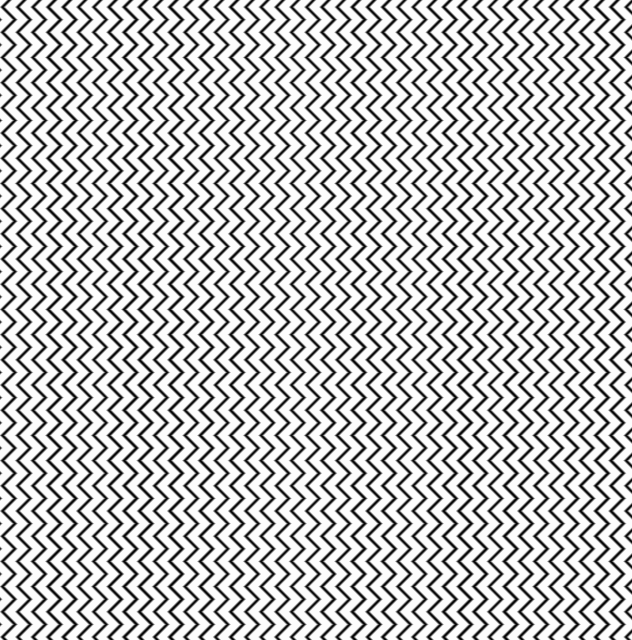
Reproduce this pattern procedurally as a Shadertoy shader.

```glsl
// Fine black vertical zigzag lines, evenly spaced on white.
#define COLUMNS 41.55        // zigzags across the canvas
#define ROWS 25.4            // zigzag periods down the canvas
#define FIRST_LINE 0.0038    // x of the first left corner line, in canvas heights
#define CORNER_Y 0.6346      // height of one row of left corners
#define SLOPE 1.0            // sideways run per unit of rise
#define LINE_WIDTH 0.0043    // stroke thickness, in canvas heights
#define SOFTNESS 0.0020      // half width of the blurred stroke edge
#define WEIGHT_VARIATION 0.06
#define INK vec3(0.02)
#define PAPER vec3(0.992)

float hash(float n)
{
    return fract(sin(n * 12.9898) * 43758.547);
}

// Sideways offset of the zigzag: zero at left corners, largest at right corners.
float zigzag(float y)
{
    float period = 1.0 / ROWS;
    float phase = fract((y - CORNER_Y) / period + 0.5) - 0.5;
    return abs(phase) * period * SLOPE;
}

void mainImage(out vec4 fragColor, in vec2 fragCoord)
{
    vec2 p = fragCoord / iResolution.y;
    float spacing = iResolution.x / iResolution.y / COLUMNS;

    // Straighten the zigzags, then find the nearest line.
    float x = (p.x - FIRST_LINE - zigzag(p.y)) / spacing;
    float column = floor(x + 0.5);
    float across = abs(x - column) * spacing / sqrt(1.0 + SLOPE * SLOPE);

    // Slightly uneven weight from one line to the next.
    float weight = 1.0 + WEIGHT_VARIATION * (2.0 * hash(column + 7.0) - 1.0);
    float edge = 0.5 * LINE_WIDTH * weight;
    float blur = max(SOFTNESS, 0.7 / iResolution.y);
    float ink = 1.0 - smoothstep(edge - blur, edge + blur, across);

    fragColor = vec4(mix(PAPER, INK, ink), 1.0);
}
```
